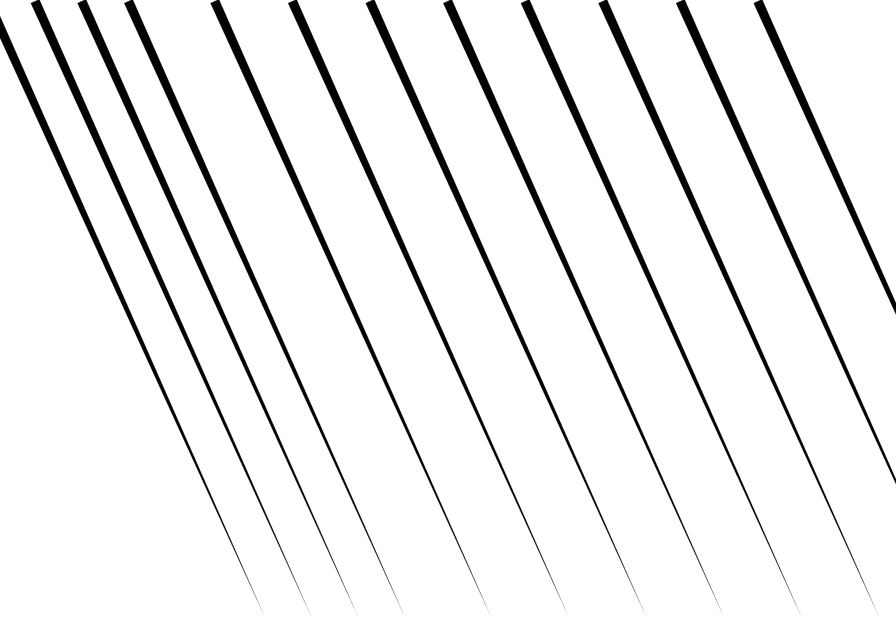
Reproduce this pattern procedurally as a Shadertoy shader.

```glsl
// Slanted black needles on white: each starts as a square-cut bar at the
// top edge and tapers to a point at the bottom. A narrow-spaced group of
// four on the left is followed by a wider-spaced group of eight.

const vec3 PAPER = vec3(1.0);
const vec3 INK = vec3(0.008);

// All lengths are fractions of the canvas width, y pointing down.
const vec2 NEEDLE = vec2(0.3092, 0.6888);  // from blunt end to tip
const float HALF_WIDTH = 0.0053;           // at the blunt end
const float TOP = 0.0013;                  // depth of the blunt ends

// Share of a pixel-wide window at offset d covered by [-halfWidth, halfWidth].
float bandCoverage(float d, float halfWidth, float pixel) {
    float right = min(d + 0.5 * pixel, halfWidth);
    float left = max(d - 0.5 * pixel, -halfWidth);
    return clamp((right - left) / pixel, 0.0, 1.0);
}

// Coverage of one needle with its blunt end at start.
float needle(vec2 p, vec2 start, vec2 span, float halfWidth, float pixel) {
    float len = length(span);
    vec2 dir = span / len;
    vec2 q = p - start;
    float along = dot(q, dir);
    float across = dot(q, vec2(dir.y, -dir.x));
    float taper = halfWidth * clamp(1.0 - along / len, 0.0, 1.0);
    float cap = clamp(along / pixel + 0.5, 0.0, 1.0);
    return cap * bandCoverage(across, taper, pixel);
}

// Evenly spaced row of needles.
float needleRow(vec2 p, float firstX, float spacing, int count, float pixel) {
    float ink = 0.0;
    for (int i = 0; i < count; i++) {
        vec2 start = vec2(firstX + spacing * float(i), TOP);
        ink = max(ink, needle(p, start, NEEDLE, HALF_WIDTH, pixel));
    }
    return ink;
}

void mainImage(out vec4 fragColor, in vec2 fragCoord) {
    vec2 p = vec2(fragCoord.x, iResolution.y - fragCoord.y) / iResolution.x;
    float pixel = 1.1 / iResolution.x;

    float narrowGroup = needleRow(p, -0.0130, 0.0521, 4, pixel);
    float wideGroup = needleRow(p, 0.2396, 0.0866, 8, pixel);

    fragColor = vec4(mix(PAPER, INK, max(narrowGroup, wideGroup)), 1.0);
}
```
